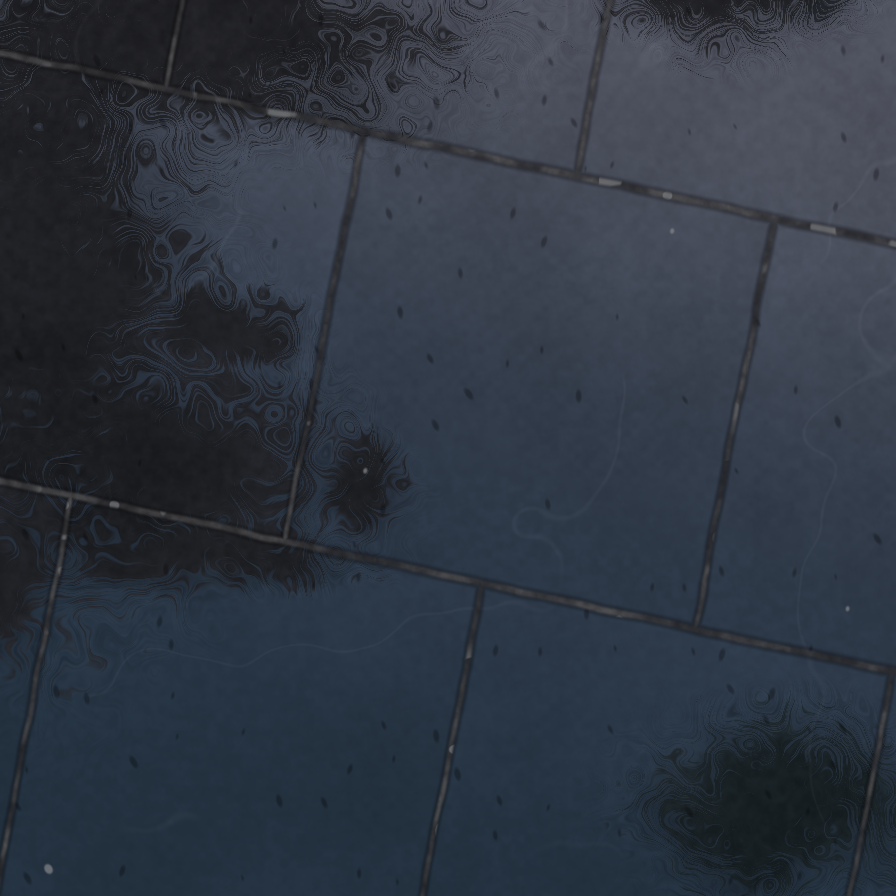
This texture is drawn by a WebGL 2 fragment shader. Its source:

```glsl
#version 300 es
precision highp float;

uniform vec2 u_resolution;
out vec4 outColor;

const float TILE = 0.477;
const vec3 SKY_LOW = vec3(0.135, 0.187, 0.242);
const vec3 SKY_MID = vec3(0.188, 0.233, 0.295);
const vec3 SKY_HIGH = vec3(0.315, 0.328, 0.378);
const vec3 SHADE_BROWN = vec3(0.112, 0.113, 0.126);
const vec3 SHADE_GREEN = vec3(0.090, 0.120, 0.132);
const vec3 GROUT_DARK = vec3(0.165, 0.165, 0.178);
const vec3 GROUT_PALE = vec3(0.300, 0.295, 0.300);
const vec3 CHIP = vec3(0.52, 0.53, 0.54);

// Dark reflections: centre xy, radii zw
const int SHADES = 9;
const vec4 SHADE[SHADES] = vec4[](
  vec4(0.04, 0.68, 0.17, 0.33), vec4(0.19, 0.49, 0.16, 0.11),
  vec4(0.25, 0.63, 0.08, 0.045), vec4(0.20, 0.96, 0.28, 0.11),
  vec4(0.41, 0.455, 0.055, 0.04), vec4(0.21, 0.38, 0.16, 0.04),
  vec4(0.87, 0.10, 0.14, 0.09), vec4(0.81, 1.01, 0.12, 0.055),
  vec4(0.00, 0.37, 0.06, 0.09));

float hash(vec2 p) {
  return fract(sin(dot(p, vec2(127.1, 311.7))) * 43758.5453);
}

float noise(vec2 p) {
  vec2 i = floor(p), f = fract(p);
  f = f * f * (3.0 - 2.0 * f);
  return mix(mix(hash(i), hash(i + vec2(1, 0)), f.x),
             mix(hash(i + vec2(0, 1)), hash(i + 1.0), f.x), f.y);
}

float fbm(vec2 p, int octaves) {
  float sum = 0.0, amp = 0.5, total = 0.0;
  for (int i = 0; i < octaves; i++) {
    sum += amp * noise(p);
    total += amp;
    p = mat2(1.6, 1.2, -1.2, 1.6) * p + 7.3;
    amp *= 0.5;
  }
  return sum / total;
}

vec2 rotate(vec2 p, float a) {
  return mat2(cos(a), -sin(a), sin(a), cos(a)) * p;
}

float band(float d, float halfWidth, float soft) {
  return 1.0 - smoothstep(halfWidth - soft, halfWidth + soft, abs(d));
}

// Distance to the nearest multiple of the period
float nearest(float x, float period) {
  return abs(fract(x / period + 0.5) - 0.5) * period;
}

// One small slanted mark in some of the cells
float specks(vec2 p, float cells, float density, float radius, float stretch, float soft) {
  vec2 id = floor(p * cells);
  vec2 centre = (id + 0.25 + 0.5 * vec2(hash(id + 3.1), hash(id + 8.7))) / cells;
  vec2 q = rotate(p - centre, 1.2 + hash(id + 5.5)) / vec2(stretch, 1.0);
  float size = radius * (0.5 + hash(id + 1.9));
  return step(hash(id), density) * band(length(q), size, soft);
}

float shadeField(vec2 p) {
  float field = -4.0;
  for (int i = 0; i < SHADES; i++)
    field = max(field, 1.0 - length((p - SHADE[i].xy) / SHADE[i].zw));
  return field;
}

vec3 skySheen(vec2 p) {
  float t = p.y + 0.3 * (p.x - 0.5);
  vec3 sky = mix(SKY_LOW, SKY_MID, smoothstep(0.0, 0.55, t));
  return mix(sky, SKY_HIGH, smoothstep(0.4, 1.05, t));
}

void main() {
  vec2 p = gl_FragCoord.xy / u_resolution;
  float px = 1.0 / min(u_resolution.x, u_resolution.y);

  // Slanted running bond of square slabs
  vec2 wobble = (vec2(fbm(p * 24.0, 2), fbm(p * 24.0 + 40.0, 2)) - 0.5) * 0.004;
  float across = p.y + 0.213 * p.x - 0.4635 + wobble.y;
  float row = floor(across / TILE);
  float along = p.x - 0.193 * p.y - 0.241 - 0.247 * row + wobble.x;
  vec2 slab = vec2(floor(along / TILE), row);
  float bedJoint = nearest(across, TILE);
  float headJoint = nearest(along, TILE);

  // Wet stone: sheen, slab tone, clouding and grain
  float cloud = fbm(p * 7.0 + slab * 3.0, 4) - 0.5;
  float grain = fbm(p * 110.0, 3) - 0.5;
  vec3 color = skySheen(p) * (0.97 + 0.06 * hash(slab) + 0.16 * cloud + 0.12 * grain);

  // Ragged, rippled reflections
  vec2 warp = vec2(fbm(p * 13.0, 3), fbm(p * 13.0 + 19.0, 3)) - 0.5;
  float field = shadeField(p + 0.07 * warp);
  vec2 streak = rotate(p + 0.05 * warp, 0.75 + 1.2 * warp.x);
  float ripple = fbm(streak * vec2(32.0, 105.0), 3) - 0.5;
  float shade = smoothstep(-0.18, 0.32, field + 1.5 * ripple);
  float fringe = exp(-6.0 * field * field);
  color *= 1.0 + 0.75 * fringe * ripple;
  vec3 shadeColor = mix(SHADE_BROWN, SHADE_GREEN, smoothstep(0.5, 0.8, p.x - 0.3 * p.y));
  shadeColor *= 1.0 + 0.35 * grain + 0.5 * cloud + 0.7 * fringe * max(ripple, 0.0);
  color = mix(color, shadeColor, 0.94 * shade);

  // Pits, faint mineral veins and pale flecks
  color *= 1.0 - 0.28 * specks(p, 24.0, 0.22, 0.0022, 2.2, 0.0015);
  float vein = band(fbm(p * 5.0 + 31.0, 3) - 0.5, 0.006, 0.006);
  color += 0.022 * vein * smoothstep(0.45, 0.6, noise(p * 6.0 + 4.0));
  color = mix(color, CHIP, 0.7 * specks(p + 0.013, 11.0, 0.05, 0.003, 1.3, 0.0015));

  // Grout with dark rims, uneven wear and chips
  float rim = max(band(bedJoint, 0.0065, 0.0035), band(headJoint, 0.0055, 0.003));
  float joint = max(band(bedJoint, 0.0036, 0.0015 + px), band(headJoint, 0.0026, 0.0012 + px));
  float wear = smoothstep(0.25, 0.75, fbm(p * 32.0 + 11.0, 3));
  vec3 grout = mix(GROUT_DARK, GROUT_PALE, wear) * (1.0 + 0.5 * grain);
  color = mix(color, color * 0.68, rim);
  color = mix(color, grout, 0.85 * joint);
  float chipped = smoothstep(0.76, 0.86, noise(p * 55.0 + 23.0)) * smoothstep(0.4, 0.6, noise(p * 9.0));
  color = mix(color, CHIP, 0.6 * joint * chipped);

  outColor = vec4(clamp(color, 0.0, 1.0), 1.0);
}
```
